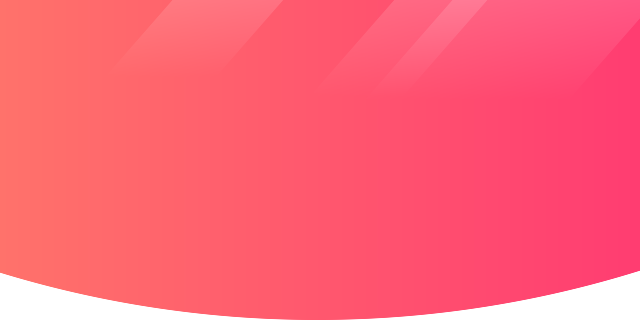
This background is drawn by a Shadertoy shader. Its source:

```glsl
#define WARM_COLOR vec3(1.0, 0.447, 0.418)
#define PINK_COLOR vec3(1.0, 0.238, 0.444)
#define PAPER_COLOR vec3(1.0)
#define ARC_CENTER_X 0.99
#define ARC_RADIUS 3.387
#define STRIPE_SLANT 0.875
#define STRIPE_ALPHA 0.14
#define STRIPE_COUNT 3

// Each stripe: left and right edge along the top, then fade depth
const vec3 STRIPES[STRIPE_COUNT] = vec3[](
    vec3(0.539, 0.885, 0.24),
    vec3(1.232, 1.523, 0.30),
    vec3(1.414, 2.050, 0.31));

// Coverage of a slanted band that fades out downwards
float stripeAlpha(vec3 stripe, vec2 p, float pixel) {
    float depth = 1.0 - p.y;
    float topX = p.x + STRIPE_SLANT * depth;
    float inside = min(topX - stripe.x, stripe.y - topX) / length(vec2(1.0, STRIPE_SLANT));
    float fade = clamp(1.0 - depth / stripe.z, 0.0, 1.0);
    return STRIPE_ALPHA * fade * smoothstep(-0.5 * pixel, 0.5 * pixel, inside);
}

void mainImage(out vec4 fragColor, in vec2 fragCoord) {
    float pixel = 1.0 / iResolution.y;
    vec2 p = fragCoord * pixel;

    // Horizontal gradient
    float across = clamp(fragCoord.x / iResolution.x, 0.0, 1.0);
    vec3 color = mix(WARM_COLOR, PINK_COLOR, across);

    // Translucent light stripes
    for (int i = 0; i < STRIPE_COUNT; i++)
        color = mix(color, vec3(1.0), stripeAlpha(STRIPES[i], p, pixel));

    // Curved lower edge
    float arc = length(p - vec2(ARC_CENTER_X, ARC_RADIUS)) - ARC_RADIUS;
    color = mix(color, PAPER_COLOR, smoothstep(-0.5 * pixel, 0.5 * pixel, arc));

    fragColor = vec4(color, 1.0);
}
```
